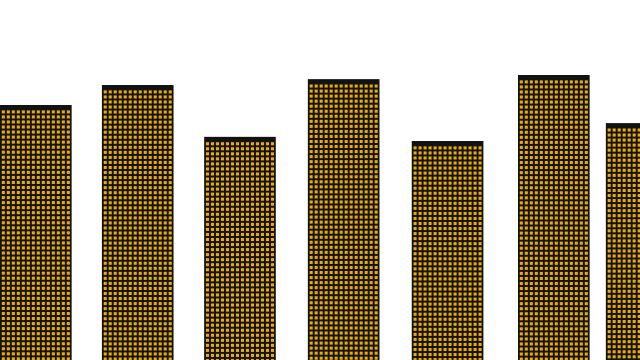
A Shadertoy shader for this background:

```glsl
// Row of dark office towers with grids of lit amber windows on a white sky.

const float CELLS_HIGH = 72.0;              // canvas height in window cells
const int TOWER_COUNT = 7;
const float TOWER_WIDTH = 14.33;
const vec2 WINDOW_PITCH = vec2(1.0, 1.008);
const vec2 WINDOW_SIZE = vec2(0.61);
const vec2 LAST_WINDOW = vec2(13.0, 1000.0); // last column and row index
const vec2 FIRST_WINDOW = vec2(0.665, 1.38); // centre, from the top left corner

const vec3 SKY = vec3(1.0);
const vec3 WALL = vec3(0.07);
const vec3 AMBER = vec3(0.93, 0.68, 0.0);

// Left edge and roof height of each tower, in cells
const vec2 TOWERS[TOWER_COUNT] = vec2[](
    vec2(0.0, 51.0), vec2(20.38, 55.0), vec2(40.83, 44.63),
    vec2(61.57, 56.17), vec2(82.35, 43.8), vec2(103.6, 57.0),
    vec2(121.17, 47.38));

// Share of a pixel covered by a box centred on the origin
float boxCoverage(vec2 p, vec2 halfSize, float pixel) {
    vec2 cover = clamp(0.5 + (halfSize - abs(p)) / pixel, 0.0, 1.0);
    return cover.x * cover.y;
}

// Window grid; p runs right and down from the top left corner of a tower
float windowCoverage(vec2 p, float pixel) {
    vec2 fromFirst = p - FIRST_WINDOW;
    vec2 index = clamp(round(fromFirst / WINDOW_PITCH), vec2(0.0), LAST_WINDOW);
    return boxCoverage(fromFirst - index * WINDOW_PITCH, 0.5 * WINDOW_SIZE, pixel);
}

// Lays one tower, standing on the lower canvas edge, over a colour
vec3 paintTower(vec3 behind, vec2 p, vec2 tower, float pixel) {
    vec2 local = vec2(p.x - tower.x, tower.y - p.y);
    vec2 halfSize = 0.5 * vec2(TOWER_WIDTH, tower.y + 2.0);
    float body = boxCoverage(local - halfSize, halfSize, pixel);
    vec3 facade = mix(WALL, AMBER, windowCoverage(local, pixel));
    return mix(behind, facade, body);
}

void mainImage(out vec4 fragColor, in vec2 fragCoord) {
    float pixel = CELLS_HIGH / iResolution.y;
    vec2 p = fragCoord * pixel;

    vec3 color = SKY;
    for (int i = 0; i < TOWER_COUNT; i++) {
        color = paintTower(color, p, TOWERS[i], pixel);
    }
    fragColor = vec4(color, 1.0);
}
```
